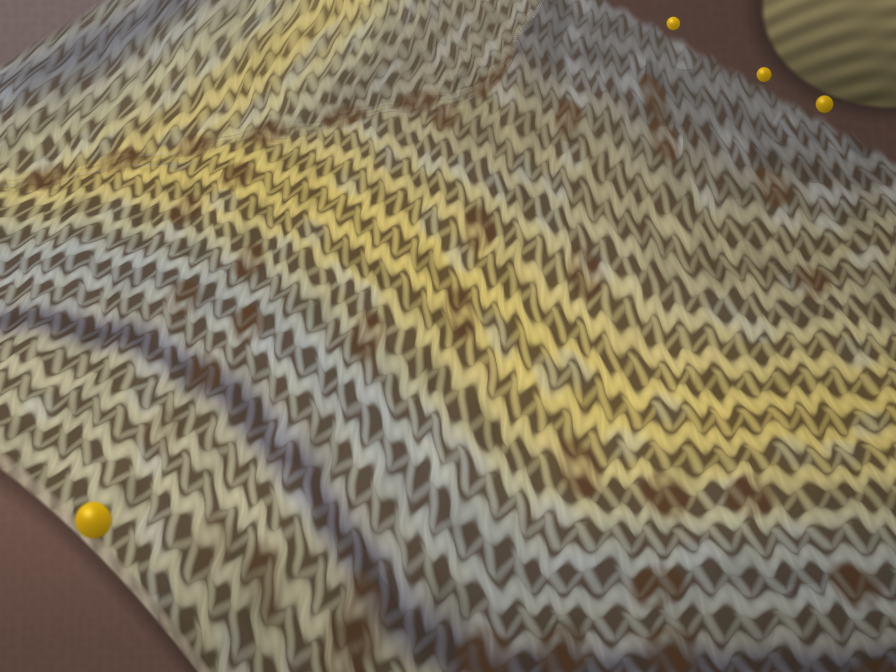
A Shadertoy shader for this texture:

```glsl
// A knitted lace shawl pinned on a brown table, seen at a low angle.
// Two families of curved rows meet at a spine; wavy ridges of yarn run along
// the rows over short legs, coloured by row, with eyelets and a yarn ball behind.

float hash(vec2 c) {
    return fract(sin(dot(c, vec2(127.1, 311.7))) * 4375.85);
}

// Cellular noise: x is the nearest distance, y the value of that cell.
vec2 cells(vec2 p) {
    vec2 base = floor(p), best = vec2(9.0, 0.0);
    for (int j = -1; j <= 1; j++)
    for (int i = -1; i <= 1; i++) {
        vec2 c = base + vec2(i, j);
        float d = length(c + 0.2 + 0.6 * vec2(hash(c), hash(c + 7.3)) - p);
        if (d < best.x) best = vec2(d, hash(c + 3.1));
    }
    return best;
}

float band(float v, float centre, float width) {
    float d = (v - centre) / width;
    return exp(-d * d);
}

// Rounded height of a strand of half width w at distance d.
float strand(float d, float w) {
    return max(0.0, 1.0 - d * d / (w * w));
}

// Row coordinate of the front half: rows sag to the right in an S curve.
float frontRows(vec2 p) {
    float c = 0.4 + 0.7 * (p.y - 0.25);
    return p.y + (0.52 - 0.35 * p.y) * smoothstep(c - 0.58, c + 0.54, p.x);
}

vec3 frontYarn(float v) {
    vec3 c = vec3(0.70, 0.67, 0.55);
    c = mix(c, vec3(0.62, 0.63, 0.61), band(v, 0.62, 0.07));
    c = mix(c, vec3(0.35, 0.34, 0.43), 0.7 * band(v, 0.525, 0.024));
    c = mix(c, vec3(0.79, 0.71, 0.42), band(v, 0.765, 0.085));
    c = mix(c, vec3(0.64, 0.60, 0.47), smoothstep(0.83, 0.90, v));
    return mix(c, vec3(0.47, 0.46, 0.45), smoothstep(0.92, 1.03, v));
}

vec3 backYarn(float v) {
    vec3 c = vec3(0.70, 0.68, 0.57);
    c = mix(c, vec3(0.79, 0.72, 0.47), band(v, 0.67, 0.07));
    c = mix(c, vec3(0.49, 0.49, 0.51), band(v, 0.87, 0.05));
    return mix(c, vec3(0.59, 0.56, 0.48), smoothstep(0.60, 0.50, v));
}

// Height of the knit; q.x counts stitches and q.y counts rows.
float knit(vec2 q) {
    // Legs bridge neighbouring ridges and fade out beneath them.
    float gapRow = floor(q.y + 0.5), f = q.y - gapRow;
    float s = q.x + hash(vec2(gapRow, 5.0));
    float legs = max(strand(fract(s + 0.7 * f) - 0.5, 0.28), 0.8 * strand(fract(s - 0.9 * f + 0.4) - 0.5, 0.2));
    float height = 0.6 * legs * smoothstep(0.5, 0.25, abs(f));
    for (int k = -1; k <= 1; k++) {
        float row = floor(q.y) + float(k);
        s = q.x + hash(vec2(row, 2.0)) + 0.12 * sin(1.7 * q.x + row);
        float wave = row + 0.5 + 0.16 * sin(6.283 * s) + 0.07 * sin(2.3 * q.x + 2.0 * row);
        float d = q.y - wave;
        float ply = 0.9 + 0.07 * sin(12.566 * s + 1.0) + 0.06 * sin(21.0 * s + 16.0 * d);
        height = max(height, strand(d, 0.33) * ply);
    }
    return height;
}

vec3 shawl(vec2 p) {
    vec2 w = p + 0.004 * vec2(sin(p.y * 31.0 + p.x * 12.0), sin(p.x * 37.0 - p.y * 19.0))
               + 0.0015 * sin(p.yx * 95.0);
    float spine = 0.72 + 0.2 * w.x + 0.3 * smoothstep(0.7, 0.95, w.x);
    float back = smoothstep(-0.016, 0.016, w.y - spine);
    float vFront = frontRows(w);
    float vBack = w.y - 0.35 * w.x - 0.6 * w.x * w.x;
    float across = (w.x - 0.4 * w.y - 0.3) * 20.0 / (1.15 - 0.7 * w.y);
    vec2 qFront = vec2(across, 12.0 * vFront + 10.0 * vFront * vFront);
    vec2 qBack = vec2(across + 18.0 * w.y, 24.0 * vBack);

    float height = mix(knit(qFront), knit(qBack), back);
    vec3 yarn = mix(frontYarn(vFront), backYarn(vBack), back);

    // Dyed flecks change shade every few stitches.
    vec2 fleck = cells(mix(qFront, qBack, back) * vec2(0.6, 1.1));
    float spot = smoothstep(0.6, 0.2, fleck.x);
    yarn *= 1.0 + 0.24 * (fleck.y - 0.5) * spot;
    yarn = mix(yarn, vec3(0.59, 0.60, 0.61), 0.4 * spot * step(0.72, fleck.y));

    // Distance blur flattens the far rows.
    float blur = smoothstep(0.6, 1.0, p.y);
    height = mix(height, 0.6, 0.45 * blur);
    vec3 gap = mix(vec3(0.30, 0.22, 0.15), yarn * 0.6, 0.45);
    vec3 col = mix(gap, yarn * (0.70 + 0.34 * height), smoothstep(0.0, 0.72, height));

    // Scattered eyelets, larger toward the front, and a line along the spine.
    vec2 eyelet = cells(qFront * vec2(0.36, 0.5));
    float open = smoothstep(0.32, 0.2, eyelet.x) * step(0.62, eyelet.y)
               * smoothstep(0.25, 0.6, p.x + 0.4 * p.y) * (1.0 - back);
    vec2 e = vec2((fract(p.x * 9.0 - 0.1) - 0.5) / 9.0, p.y - spine - 0.004);
    open = max(open, smoothstep(1.2, 0.6, length(e / vec2(0.034, 0.018))) * step(p.x, 0.8));
    return mix(col, vec3(0.34, 0.24, 0.16), 0.9 * open * (1.0 - 0.75 * height));
}

void pin(inout vec3 col, vec2 p, vec2 centre, float r) {
    vec2 d = (p - centre) / r;
    vec3 head = vec3(0.86, 0.68, 0.08) * (0.82 + 0.3 * dot(d, vec2(-0.3, 0.6)));
    head += 0.2 * band(length(d - vec2(-0.3, 0.4)), 0.0, 0.3);
    col = mix(col, head, smoothstep(1.12, 0.88, length(d)));
}

void mainImage(out vec4 fragColor, in vec2 fragCoord) {
    vec2 p = fragCoord / iResolution.y;
    p.x += 0.5 * (4.0 / 3.0 - iResolution.x / iResolution.y);

    // Table
    vec3 col = mix(vec3(0.43, 0.33, 0.29), vec3(0.60, 0.52, 0.51), smoothstep(0.5, 1.0, p.y) * smoothstep(0.6, 0.1, p.x));
    col *= 0.97 + 0.06 * cells(p * 70.0).x;

    // Yarn ball with crossing wound strands
    vec2 b = (p - vec2(1.33, 0.99)) / vec2(0.195, 0.15);
    float wind = sin(30.0 * (b.y + 0.35 * b.x * b.x)) + 0.6 * sin(26.0 * (b.y - 0.6 * b.x));
    vec3 ball = vec3(0.68, 0.62, 0.44) * (0.95 + 0.08 * wind + 0.3 * b.y);
    col *= 1.0 - 0.3 * smoothstep(1.2, 0.95, length(b));
    col = mix(col, ball, smoothstep(1.03, 0.97, length(b)));

    // Shawl outline: front left, far right and far left edges
    float front = (p.y - 0.305 + 0.75 * p.x + 0.95 * p.x * p.x) / 1.45;
    float right = (1.0 - 0.56 * (p.x - 0.9) - p.y) * 0.87 + 0.003 * sin(p.x * 150.0);
    float left = (0.9 + 0.62 * p.x - p.y) * 0.85;
    col *= 1.0 - 0.25 * smoothstep(-0.035, 0.0, front);
    float inside = smoothstep(-0.003, 0.003, front) * smoothstep(-0.008, 0.008, min(right, left));
    col = mix(col, shawl(p), inside);
    float cord = strand(front - 0.008, 0.012);
    col = mix(col, vec3(0.68, 0.62, 0.54) * (0.9 + 0.1 * sin(p.x * 210.0)), 0.85 * cord);

    // Pins
    pin(col, p, vec2(0.139, 0.226), 0.027);
    pin(col, p, vec2(1.002, 0.965), 0.010);
    pin(col, p, vec2(1.137, 0.889), 0.011);
    pin(col, p, vec2(1.227, 0.845), 0.013);

    // Light falls off toward the lower and right edges
    col *= 1.03 - 0.2 * smoothstep(0.3, 0.0, p.y) - 0.12 * smoothstep(0.9, 1.33, p.x);
    fragColor = vec4(col, 1.0);
}
```
